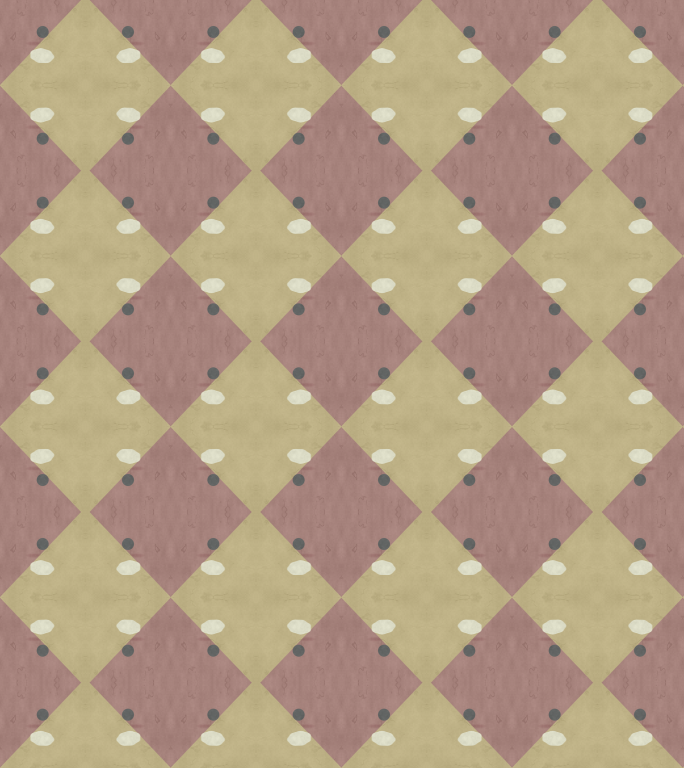
A Shadertoy shader for this pattern:

```glsl
float hash(vec2 p) {
    return fract(sin(dot(p, vec2(127.1, 311.7))) * 43758.5453);
}

float noise(vec2 p) {
    vec2 i = floor(p), f = fract(p);
    f = f * f * (3.0 - 2.0 * f);
    return mix(mix(hash(i), hash(i + vec2(1, 0)), f.x),
               mix(hash(i + vec2(0, 1)), hash(i + vec2(1, 1)), f.x), f.y);
}

float fbm(vec2 p) {
    float sum = 0.0, amp = 0.5;
    for (int i = 0; i < 4; i++) {
        sum += amp * noise(p);
        p = mat2(1.6, 1.2, -1.2, 1.6) * p + 7.3;
        amp *= 0.5;
    }
    return sum / 0.9375;
}

// Thin creases along the mid level of the noise, broken into short pieces
float creases(vec2 p) {
    float line = 1.0 - smoothstep(0.0, 0.05, abs(fbm(p) - 0.5));
    return line * smoothstep(0.45, 0.7, noise(p * 1.3 + 31.0));
}

// Diamond whose side tips stop short of the neighbouring cell
float diamondDistance(vec2 q) {
    vec2 slope = 1.0 / vec2(0.475, 0.498);
    return (dot(q, slope) - 1.0) / length(slope);
}

// Lumpy oval of paint
float daubDistance(vec2 q) {
    vec2 e = (q - vec2(0.246, 0.327)) / vec2(0.069, 0.043);
    float a = atan(e.y, e.x);
    float radius = 1.0 + 0.07 * sin(2.0 * a) + 0.03 * sin(7.0 * a + 0.6);
    return (length(e) - radius) * 0.05;
}

float cover(float d, float pixel) {
    return 1.0 - smoothstep(-0.7 * pixel, 0.7 * pixel, d);
}

void mainImage(out vec4 fragColor, in vec2 fragCoord) {
    // Cells counted from the top left, each folded into one mirrored quarter
    float pixel = 4.5 / iResolution.y;
    vec2 p = (fragCoord - vec2(0.0, iResolution.y)) * pixel;
    vec2 q = abs(fract(p + 0.5) - 0.5);

    // Olive ground with soft blotches and creases
    vec3 olive = vec3(0.74, 0.69, 0.52);
    olive += 0.07 * (fbm(q * vec2(14.0, 10.0) + 3.0) - 0.5);
    olive -= 0.035 * creases(q * vec2(10.0, 14.0) + 17.0);

    // Dusty rose with upright grain and wrinkles
    vec3 rose = vec3(0.65, 0.51, 0.485);
    rose += 0.08 * (fbm(q * vec2(28.0, 9.0) + 11.0) - 0.5);
    rose -= 0.05 * creases(q * vec2(16.0, 9.0) + 5.0);
    float smear = length((q - vec2(0.2, 0.255)) / vec2(0.05, 0.014));
    rose -= vec3(0.05, 0.07, 0.06) * (1.0 - smoothstep(0.3, 1.2, smear));

    vec3 color = mix(olive, rose, cover(diamondDistance(q), pixel));

    // Slate dots and cream daubs
    float grain = fbm(q * 40.0) - 0.5;
    float dot0 = length(q - vec2(0.25, 0.1875)) - 0.035;
    color = mix(color, vec3(0.38, 0.39, 0.385) + 0.06 * grain, cover(dot0, pixel));
    vec3 cream = vec3(0.865, 0.865, 0.78) + 0.06 * grain;
    color = mix(color, cream, cover(daubDistance(q), pixel));

    // Fine paper tooth
    color += 0.02 * (noise(q * 130.0) - 0.5);
    fragColor = vec4(color, 1.0);
}
```
